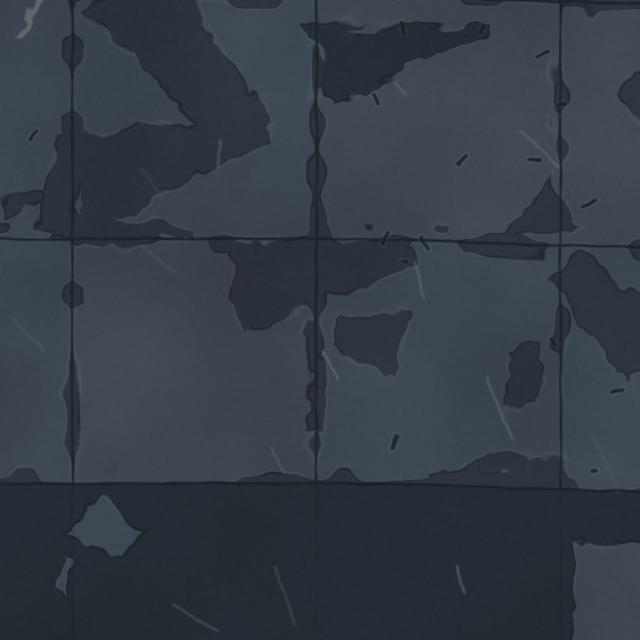
A Shadertoy shader for this texture:

```glsl
#define TILE 0.3815
#define SEAM_ORIGIN vec2(0.113, 0.245)
#define SEAM_WIDTH 0.0022
#define SEAM_WEAR 0.024
#define CHIPS 16
#define SCRATCHES 14
#define PAINT_COOL vec3(0.235, 0.280, 0.318)
#define PAINT_WARM vec3(0.250, 0.275, 0.315)
#define BARE vec3(0.178, 0.203, 0.243)
#define BARE_DARK vec3(0.140, 0.174, 0.204)
#define SEAM_COLOR vec3(0.090, 0.115, 0.140)
#define SCRATCH_COLOR vec3(0.40, 0.43, 0.45)

float hash(vec2 p) {
    p = fract(p * vec2(0.1031, 0.1137));
    p += dot(p, p.yx + 33.33);
    return fract((p.x + p.y) * p.x * 7.13 + p.y * 91.7);
}

float noise(vec2 p) {
    vec2 i = floor(p), f = fract(p);
    f = f * f * (3.0 - 2.0 * f);
    return mix(mix(hash(i), hash(i + vec2(1, 0)), f.x),
               mix(hash(i + vec2(0, 1)), hash(i + vec2(1, 1)), f.x), f.y);
}

float fbm(vec2 p) {
    float sum = 0.0, amp = 0.5;
    for (int i = 0; i < 4; i++) {
        sum += amp * noise(p);
        p = p * 2.03 + 17.3;
        amp *= 0.5;
    }
    return sum;
}

// Tapered slab from a to b, with half widths ra and rb
float slab(vec2 p, vec2 a, vec2 b, float ra, float rb) {
    float len = length(b - a);
    vec2 dir = (b - a) / len, q = p - a;
    float along = dot(q, dir), side = abs(dir.x * q.y - dir.y * q.x);
    float width = mix(ra, rb, clamp(along / len, 0.0, 1.0));
    return max(side - width, max(-along, along - len));
}

float segment(vec2 p, vec2 a, vec2 b) {
    vec2 q = p - a, d = b - a;
    return length(q - d * clamp(dot(q, d) / dot(d, d), 0.0, 1.0));
}

// Smeared dark stroke in the upper tile
float smear(vec2 p) {
    vec2 q = vec2(dot(p, vec2(0.97, 0.25)), dot(p, vec2(-0.25, 0.97)));
    float streak = (noise(q * vec2(9.0, 75.0)) - 0.5) * 0.035;
    return slab(p, vec2(0.495, 0.893), vec2(0.745, 0.955), 0.062, 0.012) + streak;
}

// Large areas where the paint has come off
float flaked(vec2 p) {
    float d = slab(p, vec2(0.19, 1.03), vec2(0.385, 0.79), 0.08, 0.045);
    d = min(d, slab(p, vec2(0.115, 0.71), vec2(0.42, 0.80), 0.075, 0.022));
    d = min(d, slab(p, vec2(0.08, 0.65), vec2(0.30, 0.63), 0.026, 0.008));
    d = min(d, slab(p, vec2(0.365, 0.552), vec2(0.655, 0.605), 0.072, 0.015));
    d = min(d, slab(p, vec2(0.53, 0.48), vec2(0.63, 0.46), 0.024, 0.058));
    d = min(d, slab(p, vec2(0.815, 0.457), vec2(0.820, 0.36), 0.030, 0.025));
    d = min(d, slab(p, vec2(0.67, 0.247), vec2(0.76, 0.282), 0.006, 0.013));
    d = min(d, slab(p, vec2(0.75, 0.28), vec2(0.88, 0.262), 0.012, 0.020));
    d = min(d, slab(p, vec2(0.875, 0.585), vec2(1.03, 0.44), 0.03, 0.06));
    d = min(d, slab(p, vec2(0.885, 0.68), vec2(0.78, 0.63), 0.045, 0.004));
    d = min(d, slab(p, vec2(0.98, 0.87), vec2(1.03, 0.83), 0.03, 0.04));
    d = min(d, slab(p, vec2(0.00, 0.675), vec2(0.07, 0.69), 0.014, 0.010));
    d = min(d, slab(p, vec2(0.103, 0.79), vec2(0.085, 0.63), 0.012, 0.030));
    return min(d, slab(p, vec2(0.493, 0.50), vec2(0.487, 0.33), 0.006, 0.014));
}

// Paint left on the bare bottom row
float remnant(vec2 p) {
    float d = slab(p, vec2(0.135, 0.195), vec2(0.212, 0.145), 0.038, 0.030);
    d = min(d, slab(p, vec2(0.892, 0.065), vec2(1.05, 0.065), 0.09, 0.09));
    return min(d, slab(p, vec2(0.098, 0.13), vec2(0.094, 0.07), 0.006, 0.012));
}

void mainImage(out vec4 fragColor, in vec2 fragCoord) {
    vec2 p = fragCoord / iResolution.y;
    float aa = 1.2 / iResolution.y;

    // Tile grid with slightly sagging seams
    vec2 g = p - SEAM_ORIGIN + vec2(0.0, 0.012 * smoothstep(0.5, 1.0, p.x));
    g += 0.003 * (vec2(noise(p.yx * 30.0), noise(p * 30.0 + 9.0)) - 0.5);
    vec2 tile = floor(g / TILE);
    vec2 seam = abs(g - TILE * floor(g / TILE + 0.5));
    bool bottomRow = tile.y < 0.0;

    // Signed distance to the paint: positive is painted
    vec2 ragged = 0.022 * (vec2(noise(p * 24.0), noise(p * 24.0 + 50.0)) - 0.5);
    ragged += 0.010 * (vec2(noise(p * 75.0), noise(p * 75.0 + 50.0)) - 0.5);
    vec2 q = p + ragged;
    float wear = SEAM_WEAR * smoothstep(0.42, 0.85, noise(p * 26.0 + 3.0));
    float stroke = smear(q);
    float d = min(min(flaked(q), stroke), min(seam.x - 0.7 * wear, seam.y - wear));
    if (bottomRow) d = -remnant(q);

    // Mottled paint and bare ground
    float cloud = fbm(p * 5.0), grain = noise(p * 260.0) - 0.5;
    vec3 paint = mix(PAINT_COOL, PAINT_WARM, 0.6 * hash(tile + 40.0) + 0.4 * noise(p * 3.0));
    paint *= 0.87 + 0.24 * cloud;
    vec3 bare = mix(BARE, BARE_DARK, bottomRow ? 1.0 : smoothstep(0.01, -0.01, stroke) * 0.9);
    bare *= 0.90 + 0.20 * cloud;
    vec3 col = mix(bare, paint, smoothstep(-aa, aa, d));

    // Broken dark and light rims along the flaked edges
    float broken = smoothstep(0.3, 0.75, noise(p * 35.0 + 20.0));
    col *= 1.0 - 0.22 * broken * smoothstep(0.004, 0.0, abs(d + 0.002));
    col += 0.030 * (1.0 - broken) * smoothstep(0.004, 0.0, abs(d - 0.003));

    // Seams, faint between the bottom tiles
    vec2 line = smoothstep(vec2(SEAM_WIDTH + aa), vec2(SEAM_WIDTH - aa), seam);
    float seamMask = max(line.x * (bottomRow ? 0.2 : 0.8), line.y * 0.9);
    col = mix(col, SEAM_COLOR, seamMask * (0.65 + 0.35 * noise(p * 40.0)));

    // Small pits with a pale rim
    for (int i = 0; i < CHIPS; i++) {
        float k = float(i) + 1.0, angle = 6.28 * hash(vec2(k, 5.0));
        vec2 c = vec2(hash(vec2(k, 11.0)), 0.26 + 0.7 * hash(vec2(k, 23.0)));
        vec2 dir = vec2(cos(angle), sin(angle)) * (0.003 + 0.008 * hash(vec2(k, 31.0)));
        float pit = segment(p + 0.4 * ragged, c - dir, c + dir) - 0.0025;
        col += 0.03 * smoothstep(0.003, 0.0, abs(pit - 0.002));
        col = mix(col, SEAM_COLOR, 0.8 * smoothstep(aa, -aa, pit));
    }

    // Pale scratches, and one bright gouge in the corner
    for (int i = 0; i < SCRATCHES; i++) {
        float k = float(i) + 1.0, angle = 2.1 + 1.2 * (hash(vec2(k, 71.0)) - 0.5);
        vec2 c = vec2(hash(vec2(k, 43.0)), hash(vec2(k, 57.0)));
        vec2 dir = vec2(cos(angle), sin(angle)) * (0.012 + 0.045 * hash(vec2(k, 83.0)));
        float cut = segment(p + 0.25 * ragged, c - dir, c + dir) - 0.0006;
        col = mix(col, SCRATCH_COLOR, (0.1 + 0.4 * hash(vec2(k, 97.0))) * smoothstep(2.0 * aa, 0.0, cut));
    }
    float gouge = segment(q, vec2(0.03, 0.935), vec2(0.055, 1.0)) - 0.003;
    col = mix(col, SCRATCH_COLOR, 0.8 * smoothstep(0.004, 0.0, gouge));

    fragColor = vec4(col + 0.012 * grain, 1.0);
}
```
